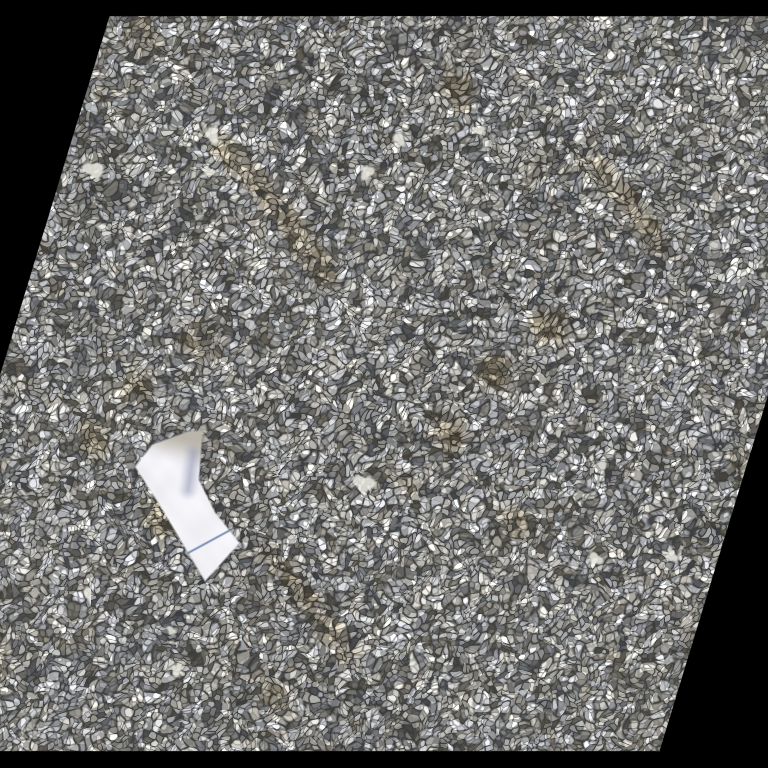
This texture is drawn by a Shadertoy shader. Its source:

```glsl
// Grey asphalt grit with pale pebbles and a crumpled white scrap, on a slanted sheet over black.

const float TAU = 6.2831853;
const vec3 TAR = vec3(0.235, 0.235, 0.228);
const vec3 PEBBLE = vec3(0.87, 0.87, 0.84);
const vec3 PAPER = vec3(0.95, 0.95, 0.97);
const vec3 PAPER_TAN = vec3(0.66, 0.63, 0.57);
const vec3 PAPER_SHADE = vec3(0.55, 0.57, 0.68);
const vec3 STRIPE = vec3(0.25, 0.38, 0.58);

vec3 hash3(vec2 p, float seed) {
    vec3 q = fract(vec3(p.xyx + seed) * vec3(0.1031, 0.1030, 0.0973));
    q += dot(q, q.yxz + 33.33);
    return fract((q.xxy + q.yzz) * q.zyx);
}

mat2 rotation(float a) {
    return mat2(cos(a), sin(a), -sin(a), cos(a));
}

// 1 inside the shape, 0 outside
float fill(float d, float blur) {
    return 1.0 - smoothstep(-blur, blur, d);
}

// Broad layered sines, about -1 to 1
float drift(vec2 p) {
    return 0.5 * sin(p.x * 9.0 + 2.0 * sin(p.y * 7.0))
         + 0.3 * sin(p.y * 17.0 - 3.0 * sin(p.x * 8.0 + 1.0))
         + 0.2 * sin(p.x * 31.0 + p.y * 24.0);
}

// Cellular chips, each stretched its own way: x = brightness, y = random id
vec2 chips(vec2 p, float scale, float seed) {
    p *= scale;
    vec2 cell = floor(p);
    float nearest = 9.0, second = 9.0;
    vec3 owner = vec3(0.0);
    for (int j = -1; j <= 1; j++)
    for (int i = -1; i <= 1; i++) {
        vec2 c = cell + vec2(i, j);
        vec3 h = hash3(c, seed);
        vec2 d = rotation(-0.6 + (h.z - 0.5) * 2.4) * (c + 0.1 + 0.8 * h.xy - p);
        float dist = length(d * vec2(0.68, 1.35));
        if (dist < nearest) {
            second = nearest;
            nearest = dist;
            owner = hash3(c, seed + 19.0);
        } else {
            second = min(second, dist);
        }
    }
    return vec2(owner.x * smoothstep(0.0, 0.36, second - nearest), owner.y);
}

// Sparse irregular stones, commoner towards the left
float pebbles(vec2 p, float scale) {
    vec2 cell = floor(p * scale);
    vec3 h = hash3(cell, 71.0), k = hash3(cell, 113.0);
    vec2 d = rotation(k.x * TAU) * (fract(p * scale) - mix(vec2(0.38), vec2(0.62), h.xy));
    float angle = atan(d.y, d.x);
    float radius = mix(0.1, 0.27, k.y) * (1.0 + 0.16 * sin(angle * 3.0 + k.z * TAU));
    float chance = mix(0.085, 0.02, smoothstep(0.05, 0.4, p.x));
    return step(h.z, chance) * fill(length(d * vec2(0.85, 1.3)) - radius, 0.05);
}

float segment(vec2 p, vec2 a, vec2 b) {
    vec2 e = b - a;
    return length(p - a - e * clamp(dot(p - a, e) / dot(e, e), 0.0, 1.0));
}

// Signed distance to the scrap outline
float scrap(vec2 p) {
    vec2 v[9] = vec2[9](
        vec2(0.176, 0.392), vec2(0.198, 0.421), vec2(0.247, 0.439),
        vec2(0.264, 0.439), vec2(0.259, 0.375), vec2(0.280, 0.333),
        vec2(0.312, 0.293), vec2(0.267, 0.243), vec2(0.208, 0.342));
    float d = 9.0, side = 1.0;
    for (int i = 0; i < 9; i++) {
        vec2 a = v[i], b = v[(i + 1) % 9];
        d = min(d, segment(p, a, b));
        if ((a.y > p.y) != (b.y > p.y) &&
            p.x < a.x + (b.x - a.x) * (p.y - a.y) / (b.y - a.y)) side = -side;
    }
    return side * d;
}

vec3 asphalt(vec2 p) {
    vec2 q = p + 0.0025 * sin(p.yx * vec2(97.0, 113.0) + 3.0 * sin(p * 41.0));
    vec2 coarse = chips(q, 80.0, 3.0), fine = chips(q + 0.37, 125.0, 47.0);
    vec3 color = TAR + 0.43 * (coarse.x + fine.x) + 0.012 * drift(p);
    // Faint mineral tints and earthy stains
    color += (coarse.y - 0.5) * vec3(0.025, 0.008, -0.035);
    float stain = smoothstep(0.55, 0.95, drift(p * 1.7 + 0.4));
    color *= mix(vec3(1.0), vec3(0.93, 0.89, 0.81), stain);
    return mix(color, PEBBLE + 0.08 * (fine.x - 0.5), pebbles(p, 20.0));
}

vec3 paper(vec2 p) {
    vec3 color = PAPER + 0.025 * drift(p * 7.0);
    color = mix(color, PAPER_TAN, 0.75 * smoothstep(0.395, 0.438, p.y + 0.25 * (p.x - 0.22)));
    color = mix(color, PAPER_SHADE, 0.6 * fill(segment(p, vec2(0.252, 0.41), vec2(0.245, 0.362)) - 0.006, 0.010));
    return mix(color, STRIPE, 0.85 * fill(segment(p, vec2(0.245, 0.280), vec2(0.302, 0.311)) - 0.001, 0.0018));
}

void mainImage(out vec4 fragColor, in vec2 fragCoord) {
    vec2 p = fragCoord / iResolution.xy;
    float outline = scrap(p);
    vec3 color = asphalt(p);
    color *= 1.0 - 0.3 * fill(scrap(p - vec2(0.003, -0.003)), 0.006);
    color = mix(color, paper(p), fill(outline, 0.002));
    // Slanted sheet boundary
    float slant = p.x - 0.305 * p.y;
    float border = max(abs(slant - 0.348) - 0.504, abs(p.y - 0.5005) - 0.4785);
    fragColor = vec4(clamp(color, 0.0, 1.0) * fill(border, 0.001), 1.0);
}
```
